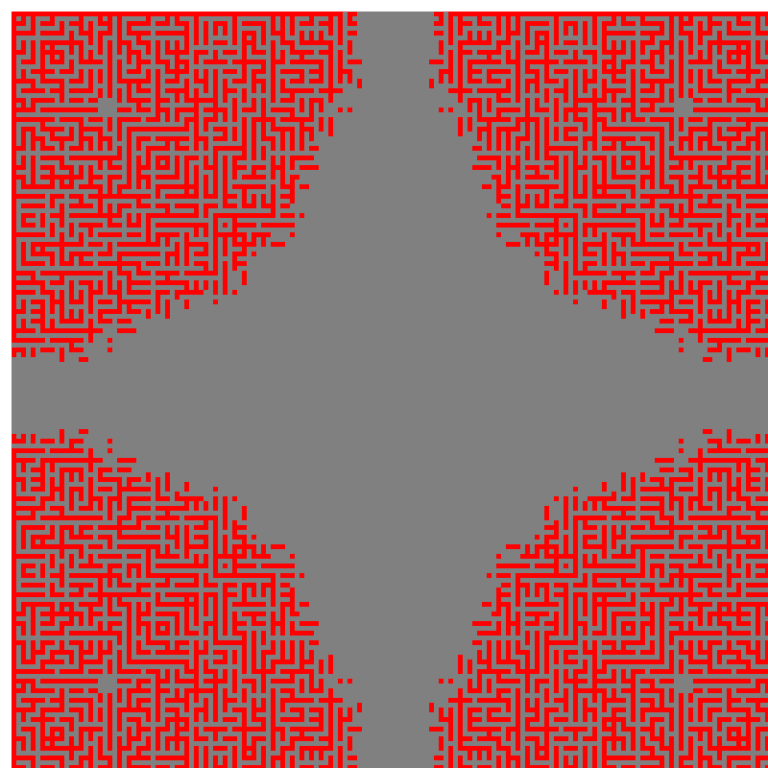
Write a Shadertoy shader that draws this pattern.

```glsl
const float CELLS = 160.0;      // maze cells across the canvas
const float MARGIN = 0.015;     // blank strip on the left and top
const float RADIUS = 71.8;      // reach of each corner growth, in cells
const float COARSE_RAG = 4.0;   // broad bumps on the growth edge, in cells
const float FINE_RAG = 4.0;     // small notches on the growth edge
const float BLOCK = 6.0;        // size of patches sharing a direction
const float ARM_REACH = 15.0;   // how far hubs steer the walls
const float ALIGN = 0.82;       // share of walls following their patch's side
const float HOLE_SIZE = 2.1;
const vec2 HOLE = vec2(19.5);
const vec2 MIDDLE_HUB = vec2(40.0);
const vec2 SIDE_HUB = vec2(53.0, 11.0);
const vec3 PAPER = vec3(1.0);
const vec3 GROUND = vec3(0.502);
const vec3 WALL = vec3(1.0, 0.0, 0.0);

float hash(vec2 p) {
    return fract(sin(dot(p, vec2(127.1, 311.7))) * 43758.5453);
}

// Offset from the closest hub
vec2 hubOffset(vec2 p) {
    vec2 best = p - HOLE;
    vec2 middle = p - MIDDLE_HUB;
    vec2 side = p - SIDE_HUB;
    if (dot(middle, middle) < dot(best, best)) best = middle;
    if (dot(side, side) < dot(best, best)) best = side;
    return best;
}

// Direction of the wall leaving a post: along hub arms, then wandering
vec2 heading(vec2 post) {
    vec2 d = hubOffset(post);
    vec2 patchId = floor(post / BLOCK);
    float steer = mix(0.9, 0.05, clamp(length(d) / ARM_REACH, 0.0, 1.0));
    float patchBias = mix(0.2, 0.8, hash(patchId + 17.0));
    bool across = hash(post + 53.0) < patchBias;
    if (hash(post) < steer) across = abs(d.x) > abs(d.y);

    float side = hash(patchId + 31.0) < 0.5 ? -1.0 : 1.0;
    if (hash(post + 71.0) > ALIGN) side = -side;
    return across ? vec2(side, 0.0) : vec2(0.0, side);
}

// Ragged outline of the corner growth
bool isGrown(vec2 q) {
    float edge = RADIUS + COARSE_RAG * (hash(floor(q / 7.0) + 91.0) - 0.5);
    edge += FINE_RAG * (hash(floor(q / 2.0) + 37.0) - 0.5);
    return length(q + 0.5) < edge;
}

// Even cells are posts; a link is solid if either end points along it
bool isWall(vec2 cell) {
    vec2 q = min(cell, CELLS - 1.0 - cell);
    if (q.y > q.x) q = q.yx;
    if (!isGrown(q)) return false;
    if (q.y < 0.5) return true;

    vec2 hole = abs(q - HOLE);
    if (max(hole.x, hole.y) < HOLE_SIZE) return false;

    vec2 odd = mod(q, 2.0);
    if (odd.x + odd.y < 0.5) return true;
    if (odd.x + odd.y > 1.5) return false;
    return dot(heading(q - odd), odd) > 0.5 || dot(heading(q + odd), odd) < -0.5;
}

vec3 cellColor(vec2 cell) {
    return isWall(cell) ? WALL : GROUND;
}

void mainImage(out vec4 fragColor, in vec2 fragCoord) {
    vec2 uv = fragCoord / iResolution.xy;
    vec2 fromCorner = vec2(uv.x, 1.0 - uv.y) - MARGIN;
    vec2 p = fromCorner * CELLS;
    vec2 pixel = CELLS / iResolution.xy;

    // Blend the four nearest cells over one pixel width
    vec2 base = floor(p - 0.5);
    vec2 t = clamp((p - base - 1.0) / pixel + 0.5, 0.0, 1.0);
    vec3 upper = mix(cellColor(base), cellColor(base + vec2(1.0, 0.0)), t.x);
    vec3 lower = mix(cellColor(base + vec2(0.0, 1.0)), cellColor(base + 1.0), t.x);
    vec3 color = mix(upper, lower, t.y);

    // Blank margin
    vec2 inside = clamp(p / pixel + 0.5, 0.0, 1.0);
    color = mix(PAPER, color, inside.x * inside.y);
    fragColor = vec4(color, 1.0);
}
```
